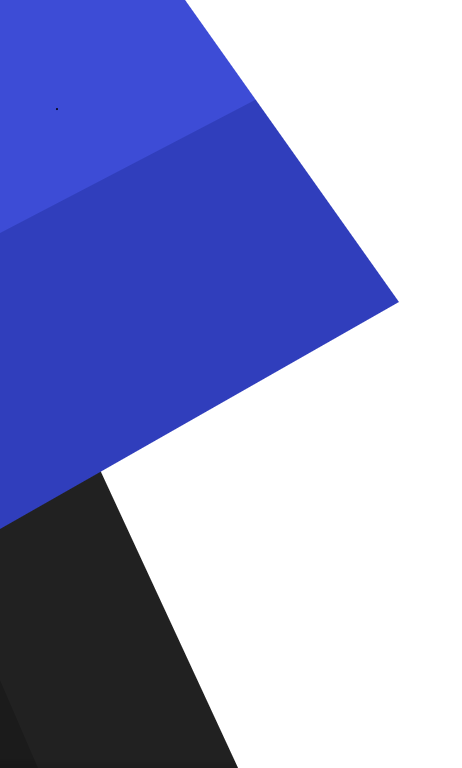
Give the GLSL for this background, as a WebGL 2 fragment shader.

```glsl
#version 300 es
precision highp float;
// Two-tone blue slanted panel above a charcoal wedge on a white ground.

uniform vec2 u_resolution;
out vec4 fragColor;

// Signed distance to the line a-b, positive on its left side.
float leftOf(vec2 p, vec2 a, vec2 b) {
    vec2 along = normalize(b - a);
    return dot(p - a, vec2(-along.y, along.x));
}

// Antialiased coverage, one pixel wide.
float cover(float d) {
    return clamp(d * u_resolution.y + 0.5, 0.0, 1.0);
}

void main() {
    // Both axes are measured in canvas heights.
    vec2 p = gl_FragCoord.xy / u_resolution.y;
    vec3 color = vec3(1.0);

    // Charcoal wedge with a darker corner facet and a soft base shade
    vec3 charcoal = vec3(0.131);
    float facet = leftOf(p, vec2(0.0495, 0.0), vec2(0.0, 0.1146));
    charcoal = mix(charcoal, vec3(0.105), cover(facet));
    charcoal *= 1.0 - 0.12 * (1.0 - smoothstep(0.0, 0.015, p.y));
    float wedge = leftOf(p, vec2(0.310, 0.0), vec2(0.1315, 0.3854));
    color = mix(color, charcoal, cover(wedge));

    // Blue panel: lighter upper band over a deeper lower band
    vec2 corner = vec2(0.5195, 0.6068);
    float lowerEdge = leftOf(p, vec2(0.0, 0.3112), corner);
    float rightEdge = leftOf(p, corner, vec2(0.241, 1.0));
    float band = leftOf(p, vec2(0.0, 0.6966), vec2(0.332, 0.8698));
    vec3 blue = mix(vec3(0.188, 0.245, 0.737), vec3(0.240, 0.300, 0.840), cover(band));
    color = mix(color, blue, cover(min(lowerEdge, rightEdge)));

    // Tiny dark speck on the upper band
    float speck = 0.0014 - length(p - vec2(0.0742, 0.858));
    color = mix(color, vec3(0.03, 0.03, 0.12), cover(speck));

    fragColor = vec4(color, 1.0);
}
```
